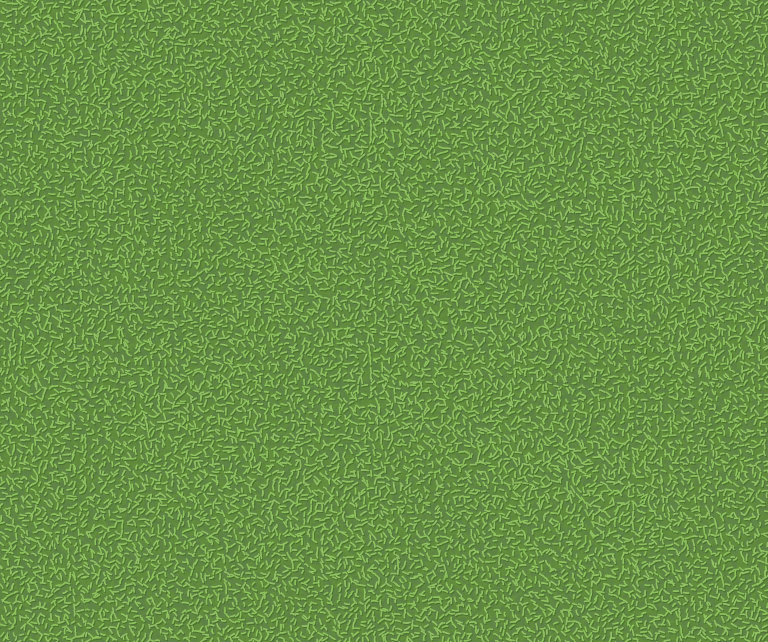
This texture is drawn by a Shadertoy shader. Its source:

```glsl
#define ROWS 107.0
#define BLADE_RADIUS 0.14
#define BLADE_LENGTH 0.42
#define BEND 0.18
#define FLOW 1.2
#define SHADOW_SHIFT vec2(0.15, -0.2)
#define SOIL_WARM vec3(0.385, 0.545, 0.235)
#define SOIL_GREY vec3(0.375, 0.515, 0.275)
#define SHADOW vec3(0.28, 0.43, 0.165)
#define BLADE_FRESH vec3(0.55, 0.76, 0.36)
#define BLADE_PALE vec3(0.58, 0.75, 0.41)

vec3 hash3(vec2 p) {
    vec3 q = fract(p.xyx * vec3(0.1031, 0.1030, 0.0973));
    q += dot(q, q.yxz + 33.33);
    return fract((q.xxy + q.yzz) * q.zyx);
}

float valueNoise(vec2 p) {
    vec2 cell = floor(p), f = fract(p);
    f = f * f * (3.0 - 2.0 * f);
    float low = mix(hash3(cell).x, hash3(cell + vec2(1, 0)).x, f.x);
    float high = mix(hash3(cell + vec2(0, 1)).x, hash3(cell + vec2(1, 1)).x, f.x);
    return mix(low, high, f.y);
}

// Distance to a short, slightly bowed stroke along the x axis
float strokeDistance(vec2 p, float halfLength, float bend) {
    float x = clamp(p.x, -halfLength, halfLength);
    float t = x / halfLength;
    return length(p - vec2(x, bend * (t * t - 0.5))) - BLADE_RADIUS;
}

float coverage(float d, float pixel) {
    return 1.0 - smoothstep(-0.6 * pixel, 0.6 * pixel, d);
}

void mainImage(out vec4 fragColor, in vec2 fragCoord) {
    float pixel = ROWS / iResolution.y;
    vec2 p = fragCoord * pixel + 50.0;
    vec2 home = floor(p);
    float light = 0.0, shade = 0.0, tint = 0.0;

    // Scatter one blade per cell, with its shadow beside it
    for (int j = -1; j <= 1; j++) {
        for (int i = -1; i <= 1; i++) {
            vec2 cell = home + vec2(i, j);
            vec3 place = hash3(cell + 17.0);
            vec3 form = hash3(cell + 291.0);
            float patchScale = mix(0.8, 1.15, valueNoise(cell * 0.09));
            float angle = 3.14159 * place.z + FLOW * valueNoise(cell * 0.25 + 70.0);
            float halfLength = BLADE_LENGTH * mix(0.6, 1.3, form.x) * patchScale;
            float bend = BEND * (form.y - 0.5);
            vec2 axis = vec2(cos(angle), sin(angle));
            mat2 toBlade = mat2(axis.x, -axis.y, axis.y, axis.x);
            vec2 offset = p - cell - 0.5 - 0.85 * (place.xy - 0.5);

            float blade = coverage(strokeDistance(toBlade * offset, halfLength, bend), pixel);
            vec2 shadowOffset = toBlade * (offset - SHADOW_SHIFT);
            shade = max(shade, coverage(strokeDistance(shadowOffset, halfLength, bend), pixel));
            if (blade > light) {
                light = blade;
                tint = form.z;
            }
        }
    }

    // Mottled ground, then shadows, then blades
    vec3 color = mix(SOIL_WARM, SOIL_GREY, smoothstep(0.3, 0.7, valueNoise(p * 1.6)));
    color = mix(color, SHADOW, 0.85 * shade);
    color = mix(color, mix(BLADE_FRESH, BLADE_PALE, tint), light);
    color *= 0.97 + 0.06 * valueNoise(p * 2.3 + 31.0);
    fragColor = vec4(color, 1.0);
}
```
